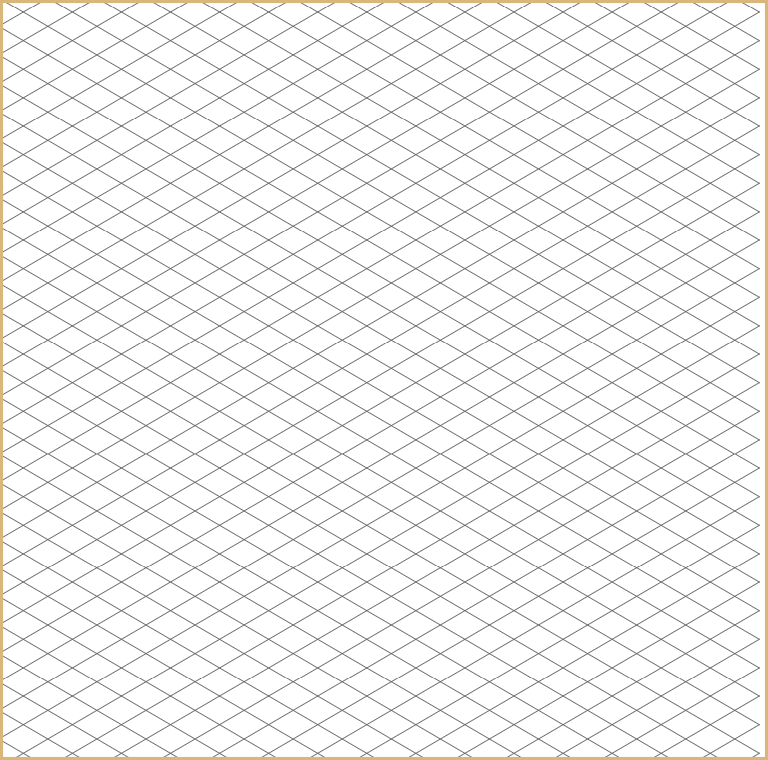
Reproduce this pattern procedurally as a Shadertoy shader.

```glsl
// Isometric drawing paper: two families of thin grey slanted lines cross into
// flat rhombi on a white sheet inside a narrow tan frame. Faint horizontal
// seams, where each strip of the grid loses a sliver, nick the lines.

// Lengths are fractions of the canvas width, measured from the lower left.
const vec2  CELL         = vec2(0.06389, 0.0373);  // rhombus diagonals
const vec2  ANCHOR       = vec2(0.9887, 0.0087);   // one crossing point
const float LINE_WIDTH   = 0.00118;
const float FRAME_WIDTH  = 0.0040;
const float GRID_RIGHT   = 0.9893;                 // lines stop short of the frame
const float STRIP_HEIGHT = 0.1458;
const float FIRST_SEAM   = 0.1062;
const float SEAM_SKIP    = 0.00075;                // sliver lost at each seam

const vec3 PAPER = vec3(1.0);
const vec3 INK   = vec3(0.40, 0.40, 0.41);
const vec3 FRAME = vec3(0.85, 0.715, 0.475);

// Share of a pixel covered by a band of the given width at distance d.
float bandCoverage(float d, float width, float pixel) {
    float halfWidth = 0.5 * width;
    return clamp(0.5 + (d + halfWidth) / pixel, 0.0, 1.0)
         - clamp(0.5 + (d - halfWidth) / pixel, 0.0, 1.0);
}

// Share of a pixel on the positive side of an edge.
float edgeCoverage(float d, float pixel) {
    return clamp(0.5 + d / pixel, 0.0, 1.0);
}

// Closes up the sliver missing at every seam below this height.
float skipSeams(float y) {
    return y + SEAM_SKIP * floor((y - FIRST_SEAM) / STRIP_HEIGHT + 1.0);
}

float rhombusGrid(vec2 p, float pixel) {
    vec2 q = (vec2(p.x, skipSeams(p.y)) - ANCHOR) / CELL;
    vec2 phase = vec2(q.x + q.y, q.x - q.y);
    vec2 d = abs(fract(phase + 0.5) - 0.5) / length(1.0 / CELL);
    float rising  = bandCoverage(d.y, LINE_WIDTH, pixel);
    float falling = bandCoverage(d.x, LINE_WIDTH, pixel);
    return 1.0 - (1.0 - rising) * (1.0 - falling);
}

void mainImage(out vec4 fragColor, in vec2 fragCoord) {
    float pixel = 1.0 / iResolution.x;
    vec2 size = iResolution.xy * pixel;
    vec2 p = fragCoord * pixel;

    // Grid lines
    float ink = rhombusGrid(p, pixel) * edgeCoverage(GRID_RIGHT - p.x, pixel);
    vec3 color = mix(PAPER, INK, ink);

    // Frame
    vec2 margin = min(p, size - p);
    float frame = edgeCoverage(FRAME_WIDTH - min(margin.x, margin.y), pixel);
    color = mix(color, FRAME, frame);

    fragColor = vec4(color, 1.0);
}
```
